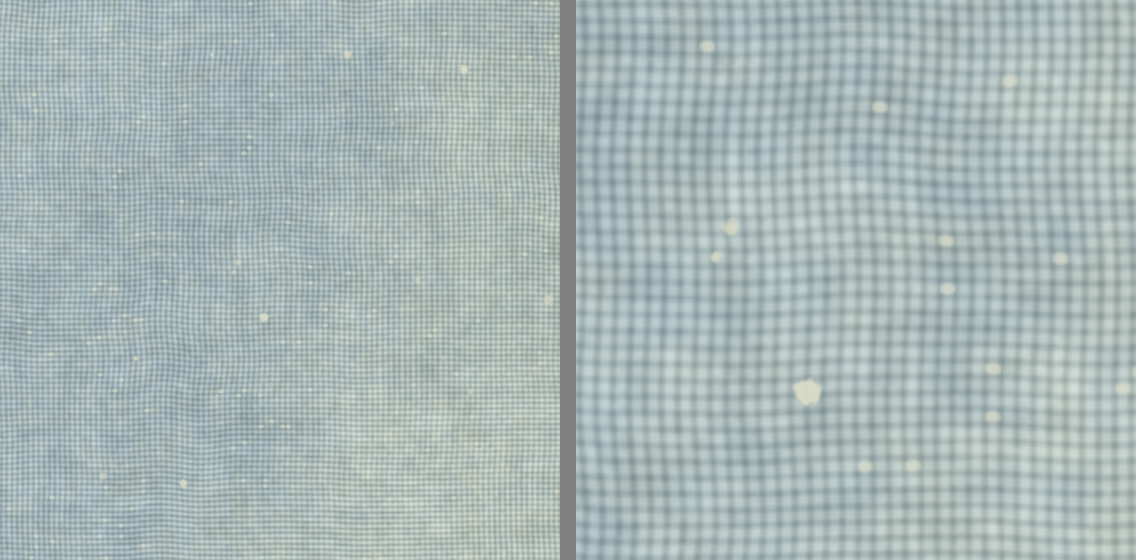
Left, the full canvas; right, a detail of the centre.
Give the GLSL for this texture, as a Shadertoy shader.

```glsl
// Pale blue-green plain-weave cloth: fine crossing threads with darker gaps,
// drawn as two periodic thread profiles, then varied by per-thread noise,
// broad fading towards cream, short slubs and a few scattered flecks.

const vec2  THREADS      = vec2(104.0, 104.0); // repeats across and down
const float THREAD_CORE  = 0.12;   // half width of the bright core, in repeats
const float WOBBLE       = 0.35;   // sideways drift of threads, in repeats
const float WARP_DEPTH   = 0.28;   // contrast of the vertical threads
const float WEFT_DEPTH   = 0.30;   // contrast of the horizontal threads
const float THREAD_VARY  = 0.30;   // brightness change from thread to thread
const float GRAIN        = 0.26;   // fine fibre noise
const float CLOUDING     = 0.22;   // broad uneven fading
const float SLUB_RATE    = 0.015;  // share of crossings with a cream slub
const int   FLECKS       = 16;
const vec3  GAP_COLOR    = vec3(0.500, 0.568, 0.575);
const vec3  THREAD_COLOR = vec3(0.835, 0.885, 0.865);
const vec3  FADE_TINT    = vec3(0.030, 0.010, -0.025);
const vec3  CREAM        = vec3(0.860, 0.865, 0.775);

float hash(vec2 p) {
    return fract(sin(dot(p, vec2(127.1, 311.7))) * 43758.5453);
}

float noise(vec2 p) {
    vec2 i = floor(p), f = fract(p);
    f = f * f * (3.0 - 2.0 * f);
    return mix(mix(hash(i), hash(i + vec2(1, 0)), f.x),
               mix(hash(i + vec2(0, 1)), hash(i + vec2(1, 1)), f.x), f.y);
}

float fbm(vec2 p) {
    float sum = 0.0, amp = 0.5;
    for (int i = 0; i < 4; i++) {
        sum += amp * noise(p);
        p = p * 2.03 + 17.3;
        amp *= 0.5;
    }
    return sum / 0.9375;
}

// Rounded thread profile: 1 on the thread, 0 in the gap; blur is one pixel
float thread(float x, float blur) {
    float d = abs(fract(x) - 0.5);
    float profile = 1.0 - smoothstep(THREAD_CORE - 0.5 * blur, 0.5, d);
    return mix(profile, 0.6, smoothstep(0.4, 1.0, blur));
}

void mainImage(out vec4 fragColor, in vec2 fragCoord) {
    vec2 uv = fragCoord / iResolution.xy;
    vec2 blur = THREADS / iResolution.xy;

    // Weave coordinates, gently bent
    vec2 bend = vec2(noise(uv * vec2(5.0, 14.0)), noise(uv * vec2(14.0, 5.0) + 31.0));
    vec2 weave = uv * THREADS + WOBBLE * (bend - 0.5) * 2.0;
    vec2 cell = floor(weave);

    // Crossing threads; their relative strength drifts over the cloth
    float warpShare = smoothstep(0.25, 0.75, fbm(uv * 3.0 + 5.0) + 0.25 * (uv.y - 0.5));
    float warp = thread(weave.x, blur.x) - 0.6;
    float weft = thread(weave.y, blur.y) - 0.6;
    float tone = 0.52 + warp * WARP_DEPTH * mix(0.65, 1.25, warpShare)
                      + weft * WEFT_DEPTH * mix(1.25, 0.75, warpShare);

    // Each thread changes brightness along its length
    float warpTone = noise(vec2(cell.x + 0.5, uv.y * 18.0)) - 0.5;
    float weftTone = noise(vec2(uv.x * 18.0, cell.y + 200.5)) - 0.5;
    tone += THREAD_VARY * (0.45 * warpTone + 0.6 * weftTone);

    // Fibre grain and broad clouding
    float grain = 0.6 * noise(weave * 0.9 + 71.0) + 0.4 * noise(weave * 2.1 + 13.0);
    float cloud = fbm(uv * 5.0 + 40.0) - 0.5;
    float fade = smoothstep(0.25, 1.0, uv.x + 0.25 * (0.5 - uv.y) + 0.5 * cloud);
    tone += GRAIN * (grain - 0.5) + CLOUDING * cloud + 0.07 * (fade - 0.4);

    vec3 color = mix(GAP_COLOR, THREAD_COLOR, clamp(tone, -0.1, 1.0));
    color += FADE_TINT * (fade - 0.4 + 0.8 * (noise(uv * 40.0) - 0.5));

    // Cream slubs on single crossings
    vec2 local = fract(weave) - 0.5;
    float slub = step(1.0 - SLUB_RATE, hash(cell + 7.0));
    slub *= 1.0 - smoothstep(0.15, 0.5, length(local * vec2(0.7, 1.0)));
    color = mix(color, CREAM, 0.6 * slub);

    // Scattered pale flecks with ragged edges
    float soft = 1.5 / iResolution.y;
    for (int i = 0; i < FLECKS; i++) {
        float id = float(i);
        vec2 center = vec2(hash(vec2(id, 3.7)), hash(vec2(id, 9.2)));
        float size = mix(0.002, 0.008, pow(hash(vec2(id, 5.1)), 3.0));
        float dist = length(uv - center) + 0.003 * (noise(uv * 300.0) - 0.5);
        float fleck = 1.0 - smoothstep(size - soft, size + soft + 0.002, dist);
        color = mix(color, CREAM, fleck * mix(0.5, 0.95, hash(vec2(id, 1.3))));
    }

    fragColor = vec4(clamp(color, 0.0, 1.0), 1.0);
}
```
